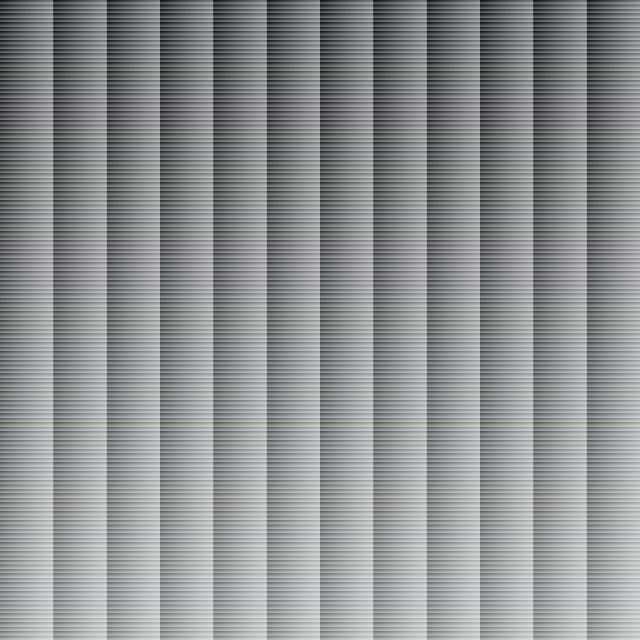
A WebGL 1 fragment shader for this pattern:

```glsl
#ifdef GL_FRAGMENT_PRECISION_HIGH
precision highp float;
#else
precision mediump float;
#endif

#define COLUMNS 12.0
#define ROWS 144.0
#define PEAK_LEVEL 0.86
#define TONE_CURVE 1.6
#define FILTER_PIXELS 0.5
#define TINT_AMOUNT 0.018
#define COOL_CAST vec3(-0.006, 0.002, 0.002)

uniform vec2 u_resolution;

float hash(float n) {
  return fract(sin(n * 12.9898) * 43758.5453);
}

// Running integral of the sawtooth fract(x)
float sawIntegral(float x) {
  float f = fract(x);
  return 0.5 * (floor(x) + f * f);
}

// Sawtooth averaged over a small width, so its seams stay smooth
float smoothSaw(float x, float width) {
  float start = x - 0.5 * width;
  float local = fract(start);
  return (sawIntegral(local + width) - sawIntegral(local)) / width;
}

void main() {
  vec2 uv = gl_FragCoord.xy / u_resolution;
  float down = 1.0 - uv.y;
  vec2 footprint = FILTER_PIXELS * vec2(COLUMNS, ROWS) / u_resolution;

  // Each slat brightens rightwards and downwards; the sheet brightens downwards
  float across = smoothSaw(uv.x * COLUMNS, footprint.x);
  float slat = smoothSaw(down * ROWS, footprint.y);
  float ramp = (across + slat + down) / 3.0;
  float level = PEAK_LEVEL * (1.0 - pow(max(1.0 - ramp, 0.0), TONE_CURVE));

  // Faint green to violet drift between rows
  float drift = hash(floor(down * ROWS) + 1.0) - 0.5;
  vec3 tint = COOL_CAST + TINT_AMOUNT * drift * vec3(-0.5, 1.0, -0.5);

  gl_FragColor = vec4(clamp(vec3(level) + tint, 0.0, 1.0), 1.0);
}
```
